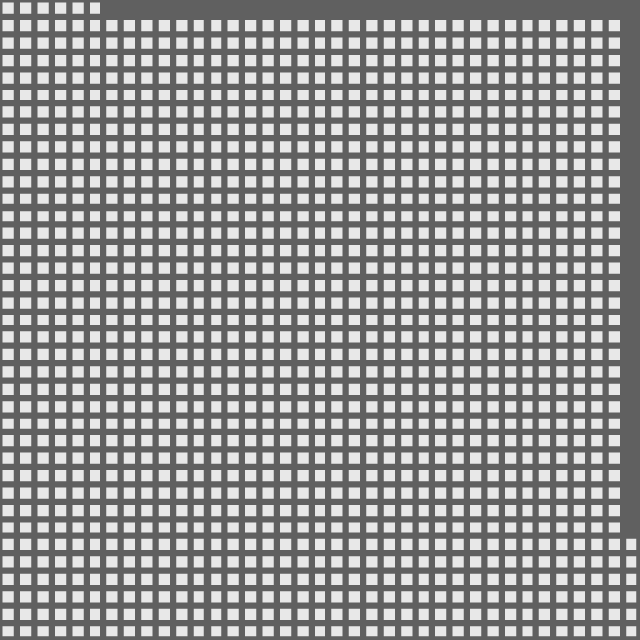
A WebGL 1 fragment shader for this pattern:

```glsl
precision highp float;

// Light square tiles on a dark ground, in a 37 by 37 lattice counted from the top left.
// Tile edges snap to a fine canvas grid, so widths vary slightly between repeats.
// The top row and the right column are cut short, leaving bare ground.

uniform vec2 u_resolution;

#define CELLS 37.0          // repeats across and down
#define SNAP_STEPS 512.0    // snapping steps across the canvas
#define TILE_START 0.178    // near edge of a tile within its cell
#define TILE_END 0.8145     // far edge of a tile within its cell
#define SHORT_RUN 6.0       // tiles kept in the top row and right column
#define GROUND_COLOR vec3(0.376)
#define TILE_COLOR vec3(0.908)

// Rounds a position in cells to the snapping grid, in canvas units.
vec2 snapEdge(vec2 cellPosition) {
  return floor(cellPosition / CELLS * SNAP_STEPS + 0.5) / SNAP_STEPS;
}

// Coverage of a box with edges smoothed over one pixel.
float boxCoverage(vec2 point, vec2 nearEdge, vec2 farEdge) {
  vec2 inset = min(point - nearEdge, farEdge - point) * u_resolution;
  vec2 coverage = clamp(inset + 0.5, 0.0, 1.0);
  return coverage.x * coverage.y;
}

// One where the lattice holds a tile, zero in the bare strips.
float tilePresent(vec2 cell) {
  float lastCell = CELLS - 1.0;
  float inTopRow = 1.0 - step(0.5, cell.y);
  float inRightColumn = step(lastCell - 0.5, cell.x);
  float keptInRow = 1.0 - step(SHORT_RUN - 0.5, cell.x);
  float keptInColumn = step(CELLS - SHORT_RUN - 0.5, cell.y);
  return mix(1.0, keptInRow, inTopRow) * mix(1.0, keptInColumn, inRightColumn);
}

void main() {
  // Canvas position with y running down from the top.
  vec2 point = gl_FragCoord.xy / u_resolution;
  point.y = 1.0 - point.y;

  vec2 cell = floor(point * CELLS);
  float tile = boxCoverage(point, snapEdge(cell + TILE_START), snapEdge(cell + TILE_END));
  tile *= tilePresent(cell);

  gl_FragColor = vec4(mix(GROUND_COLOR, TILE_COLOR, tile), 1.0);
}
```
